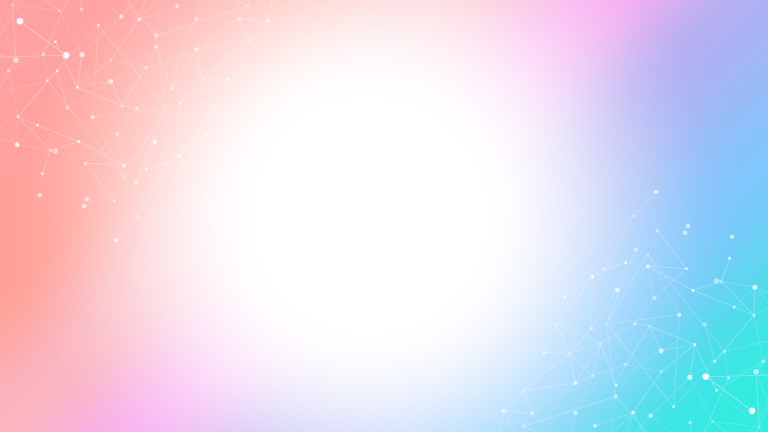
This background is drawn by a WebGL 1 fragment shader. Its source:

```glsl
precision highp float;
// Soft pastel backdrop: a diagonal colour ramp from coral to turquoise under a
// wide white radial glow. Two opposite corners, equal under a half turn, carry
// a fine white network of jittered grid nodes joined by thin links.

uniform vec2 u_resolution;

#define GLOW_CENTER vec2(0.481, 0.5)
#define GLOW_INNER 0.25
#define GLOW_OUTER 0.86
#define RAMP_DIR vec2(0.687, -0.726)
#define FINE_CELL 0.074
#define COARSE_CELL 0.150
#define NODE_RADIUS 0.0038
#define HUB_RADIUS 0.0075
#define LINK_WIDTH 0.0016
#define LINK_ALPHA 0.30
#define LINK_CHANCE 0.48

vec3 hash3(vec2 p) {
  vec3 h = fract(vec3(p.xyx) * vec3(0.1031, 0.1030, 0.0973));
  h += dot(h, h.yxz + 33.33);
  return fract((h.xxy + h.yzz) * h.zyx);
}

// Colour along the diagonal, t is the signed distance from the glow centre
vec3 ramp(float t) {
  vec3 coral     = vec3(1.00, 0.63, 0.63);
  vec3 peach     = vec3(1.00, 0.63, 0.59);
  vec3 rose      = vec3(0.98, 0.71, 0.75);
  vec3 orchid    = vec3(0.97, 0.68, 0.94);
  vec3 periwinkle = vec3(0.69, 0.69, 0.95);
  vec3 sky       = vec3(0.50, 0.78, 0.99);
  vec3 turquoise = vec3(0.20, 0.92, 0.88);
  vec3 col = mix(coral, peach, smoothstep(-0.85, -0.45, t));
  col = mix(col, rose, smoothstep(-0.48, -0.22, t));
  col = mix(col, orchid, smoothstep(-0.24, 0.01, t));
  col = mix(col, periwinkle, smoothstep(0.0, 0.26, t));
  col = mix(col, sky, smoothstep(0.22, 0.58, t));
  return mix(col, turquoise, smoothstep(0.52, 0.93, t));
}

float segmentDistance(vec2 p, vec2 a, vec2 b) {
  vec2 ab = b - a;
  return length(p - a - ab * clamp(dot(p - a, ab) / dot(ab, ab), 0.0, 1.0));
}

float disc(float dist, float radius, float px) {
  return 1.0 - smoothstep(radius - 0.5 * px, radius + 0.7 * px, dist);
}

float link(vec2 p, vec2 a, vec2 b, float px) {
  return LINK_ALPHA * (1.0 - smoothstep(0.0, max(LINK_WIDTH, px), segmentDistance(p, a, b)));
}

// Wedge of the corner that may hold nodes; q is measured inward from the corner
float inCluster(vec2 q) {
  return step(q.x + 0.6 * q.y, 0.67) * step(q.y, 0.41 + 0.65 * q.x);
}

vec2 nodePosition(vec2 id, float cell, float seed) {
  return (id + 0.08 + 0.84 * hash3(id + seed).xy) * cell;
}

float network(vec2 q, float cell, float seed, float px) {
  vec2 home = floor(q / cell);
  float ink = 0.0;
  for (int j = -1; j <= 1; j++) {
    for (int i = -1; i <= 1; i++) {
      vec2 id = home + vec2(float(i), float(j));
      vec2 a = nodePosition(id, cell, seed);
      float present = inCluster(a);
      // Node with varied size and strength
      vec3 look = hash3(id + seed + 57.0);
      float radius = NODE_RADIUS * (0.75 + 0.9 * look.x * look.x * look.x);
      ink = max(ink, present * mix(0.45, 1.0, look.y) * disc(length(q - a), radius, px));
      // Links to four forward neighbours cover every adjacent pair once
      for (int k = 0; k < 4; k++) {
        float n = float(k);
        vec2 next = id + (k == 3 ? vec2(1.0, 0.0) : vec2(n - 1.0, 1.0));
        vec2 b = nodePosition(next, cell, seed);
        vec3 choice = hash3(id + seed + 19.0 * (n + 1.0));
        float joined = present * inCluster(b) * step(choice.x, LINK_CHANCE);
        ink = max(ink, joined * mix(0.4, 1.0, choice.y) * link(q, a, b, px));
      }
    }
  }
  return ink;
}

// Two bright hubs nearest the corner and their links
float hubs(vec2 q, float px) {
  vec2 outer = vec2(0.046, 0.049);
  vec2 inner = vec2(0.153, 0.128);
  float ink = max(disc(length(q - outer), HUB_RADIUS, px), disc(length(q - inner), HUB_RADIUS, px));
  ink = max(ink, 1.4 * link(q, outer, inner, px));
  return max(ink, link(q, inner, vec2(-0.01, 0.132), px));
}

void main() {
  float px = 1.0 / u_resolution.y;
  vec2 p = gl_FragCoord.xy * px;
  float aspect = u_resolution.x * px;

  // Colour ramp and central glow
  vec2 fromGlow = p - GLOW_CENTER * vec2(aspect, 1.0);
  float t = dot(fromGlow, RAMP_DIR);
  float tint = smoothstep(GLOW_INNER, GLOW_OUTER, length(fromGlow));
  vec3 col = mix(vec3(1.0), ramp(t), tint);

  // Fold the lower right corner onto the upper left one
  vec2 q = t < 0.0 ? vec2(p.x, 1.0 - p.y) : vec2(aspect + 0.009 - p.x, p.y);
  float ink = max(network(q, FINE_CELL, 11.0, px), 0.9 * network(q, COARSE_CELL, 83.0, px));
  ink = max(ink, hubs(q, px));

  gl_FragColor = vec4(mix(col, vec3(1.0), 0.92 * clamp(ink, 0.0, 1.0)), 1.0);
}
```
